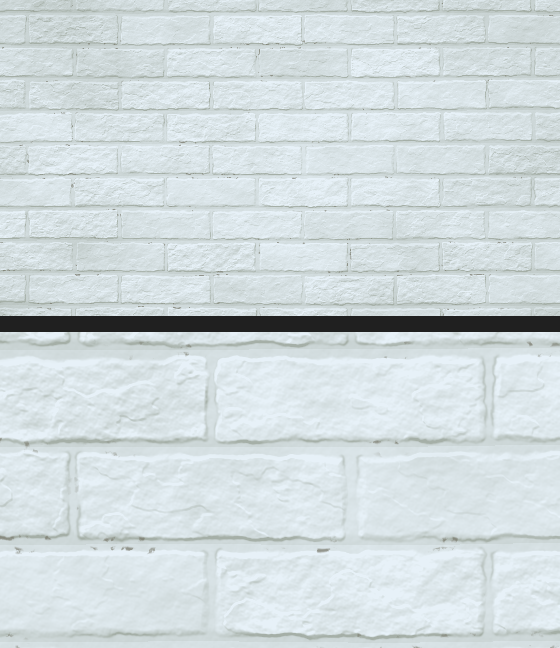
Top, the full canvas; bottom, a detail of the centre.
A WebGL 1 fragment shader for this texture:

```glsl
precision highp float;
uniform vec2 u_resolution;

float hash(vec2 p) {
  vec3 q = fract(p.xyx * 0.1031);
  q += dot(q, q.yzx + 33.33);
  return fract((q.x + q.y) * q.z);
}

float noise(vec2 p) {
  vec2 i = floor(p), f = fract(p);
  f = f * f * (3.0 - 2.0 * f);
  return mix(mix(hash(i), hash(i + vec2(1.0, 0.0)), f.x),
             mix(hash(i + vec2(0.0, 1.0)), hash(i + 1.0), f.x), f.y);
}

float fbm(vec2 p) {
  float sum = 0.0, amp = 0.5;
  for (int i = 0; i < 4; i++) {
    sum += amp * noise(p);
    p = mat2(1.6, 1.2, -1.2, 1.6) * p + 17.3;
    amp *= 0.5;
  }
  return sum;
}

// Signed distance to the ragged outline of the nearest brick
float brickDistance(vec2 p, out vec2 id, out vec2 local) {
  p += 0.005 * (vec2(noise(p * 5.0 + 40.0), noise(p * 5.0 + 80.0)) - 0.5);
  vec2 pitch = vec2(0.2907, 0.1028);
  float y = (p.y - 0.0324) / pitch.y;
  float row = floor(y);
  float x = (p.x - 0.088 - 0.146 * mod(row, 2.0)) / pitch.x;
  id = vec2(floor(x), row) + 20.0;
  local = (fract(vec2(x, y)) - 0.5) * pitch;
  local += 0.003 * (vec2(hash(id), hash(id + 7.0)) - 0.5);
  vec2 q = abs(local) - vec2(0.1395, 0.0435) + 0.004;
  float box = length(max(q, 0.0)) + min(max(q.x, q.y), 0.0) - 0.004;
  return box + 0.01 * (fbm(p * 50.0) - 0.47);
}

// Brick coverage, with paint filling the edge softly in places
float brickMask(vec2 p, float d) {
  float soft = mix(0.002, 0.007, smoothstep(0.3, 0.7, noise(p * 17.0 + 9.0)));
  return 1.0 - smoothstep(-soft, 0.002, d);
}

// Relief of bricks, flaked paint and mortar
float height(vec2 p) {
  vec2 id, local;
  float d = brickDistance(p, id, local);
  float rough = mix(0.3, 1.0, hash(id + 3.0));
  vec2 s = p + id * 0.37;
  float flakes = smoothstep(0.48, 0.53, fbm(s * vec2(20.0, 32.0)));
  float grain = fbm(s * vec2(50.0, 65.0)) - 0.47;
  return brickMask(p, d) * (0.003 + rough * (0.0025 * flakes + 0.0095 * grain))
       + 0.002 * fbm(p * 60.0);
}

void main() {
  vec2 p = gl_FragCoord.xy / u_resolution.y;
  vec2 center = gl_FragCoord.xy / u_resolution - 0.5;
  vec2 id, local;
  float d = brickDistance(p, id, local);
  float body = brickMask(p, d);

  // Light from above, slightly left
  float slope = (height(p) - height(p + vec2(-0.0009, 0.0023))) / 0.0025;
  float tone = mix(0.72, 0.85, body) + 0.7 * clamp(slope, -0.9, 0.45);

  // Variation between and within bricks, broad stains and corner falloff
  tone += body * (0.2 * (hash(id + 11.0) - 0.5) + 0.4 * (fbm(p * vec2(16.0, 24.0)) - 0.47));
  tone += 0.45 * (fbm(p * 4.0) - 0.47) - 0.6 * dot(center, center);

  // Soft shade on the mortar below, with a thin broken line at the foot
  float under = 1.0 - smoothstep(-0.043, -0.036, local.y);
  float side = smoothstep(0.132, 0.138, abs(local.x));
  float rim = (d - 0.001) / 0.0016;
  float broken = smoothstep(0.4, 0.65, fbm(p * vec2(26.0, 34.0)));
  tone -= 0.2 * under * smoothstep(-0.003, 0.003, d);
  tone -= exp(-rim * rim) * max(under, 0.7 * side) * mix(0.05, 0.75, broken);

  vec3 shade = vec3(0.70, 0.74, 0.72);
  vec3 paint = vec3(0.88, 0.92, 0.94);
  vec3 color = mix(shade, paint, clamp(tone, -0.3, 1.15));

  // Sparse bare pits in the joints
  float pits = smoothstep(0.58, 0.7, fbm(p * 100.0)) * smoothstep(0.55, 0.75, noise(p * 14.0));
  pits *= smoothstep(-0.002, 0.001, d) * (1.0 - smoothstep(0.002, 0.005, d));
  color = mix(color, vec3(0.48, 0.48, 0.43), 0.75 * pits);

  gl_FragColor = vec4(color, 1.0);
}
```
